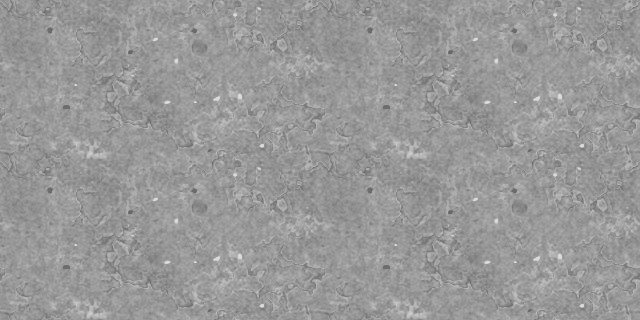
Write a Shadertoy shader that draws this texture.

```glsl
// Worn grey concrete with flaking crust, lime deposits, pits and pale chips, in seamless tiles.

const vec2 REPEATS = vec2(2.0, 2.0);
const vec2 TILE = vec2(2.0, 1.0);      // tile size, in tile heights
const float BASE_GREY = 0.588;
const float PALE_CHIP = 0.88;
const float DARK_PIT = 0.36;

float hash(vec2 p, float seed) {
    return fract(sin(dot(p, vec2(127.1, 311.7)) + seed * 17.3) * 43758.5453);
}

// Cell index wrapped to the tile
vec2 wrapCell(vec2 cell, float freq) {
    return floor(mod(cell + 0.5, TILE * freq));
}

// Value noise that repeats with the tile
float noise(vec2 q, float freq, float seed) {
    vec2 cell = floor(q * freq);
    vec2 f = fract(q * freq);
    f = f * f * (3.0 - 2.0 * f);
    float a = hash(wrapCell(cell, freq), seed);
    float b = hash(wrapCell(cell + vec2(1.0, 0.0), freq), seed);
    float c = hash(wrapCell(cell + vec2(0.0, 1.0), freq), seed);
    float d = hash(wrapCell(cell + vec2(1.0, 1.0), freq), seed);
    return mix(mix(a, b, f.x), mix(c, d, f.x), f.y);
}

float fbm(vec2 q, float freq, int octaves, float seed) {
    float sum = 0.0, total = 0.0, amp = 1.0;
    for (int i = 0; i < octaves; i++) {
        sum += amp * noise(q, freq, seed + float(i));
        total += amp;
        amp *= 0.55;
        freq *= 2.0;
    }
    return sum / total;
}

// Shortest offset from a centre, across tile borders
vec2 wrappedOffset(vec2 q, vec2 centre) {
    vec2 d = q - centre;
    return d - TILE * round(d / TILE);
}

// Soft elliptical area
float softPatch(vec2 q, vec2 centre, vec2 radii) {
    vec2 d = wrappedOffset(q, centre) / radii;
    return exp(-dot(d, d));
}

// Lit and shaded sides of a step where a field crosses a level
float embossEdge(float field, float level, float width) {
    float s = (field - level) / width;
    return 2.3 * s * exp(-s * s);
}

// Randomly scattered irregular spots, at most one per grid cell
float spots(vec2 q, float freq, float density, float radius, float pixel, float seed) {
    vec2 cell = wrapCell(floor(q * freq), freq);
    vec2 centre = 0.25 + 0.5 * vec2(hash(cell, seed), hash(cell, seed + 1.0));
    float size = radius * mix(0.5, 1.2, hash(cell, seed + 2.0));
    float present = step(hash(cell, seed + 3.0), density);
    float dist = length((fract(q * freq) - centre) / freq * vec2(0.85, 1.15));
    dist += size * 1.1 * (noise(q, 64.0, seed + 4.0) - 0.5);
    return present * (1.0 - smoothstep(size - pixel, size + pixel, dist));
}

void mainImage(out vec4 fragColor, in vec2 fragCoord) {
    vec2 q = fragCoord / iResolution.xy * REPEATS * TILE;
    float pixel = 0.6 * REPEATS.y / iResolution.y;
    vec2 warp = vec2(noise(q, 12.0, 1.0), noise(q, 12.0, 2.0)) - 0.5;
    vec2 w = q + 0.04 * warp;

    // Broad blotches, mottling and sandy grain
    float grey = BASE_GREY;
    grey += 0.11 * (fbm(w, 3.0, 5, 10.0) - 0.5);
    grey += 0.10 * (fbm(w, 22.0, 3, 20.0) - 0.5);
    grey += 0.10 * (noise(q, 100.0, 30.0) - 0.5);
    grey += 0.05 * (noise(q, 61.0, 31.0) - 0.5);

    // Rough relief, lit from the upper left
    vec2 lightStep = vec2(-0.007, 0.007);
    grey += 0.12 * (fbm(w, 14.0, 4, 40.0) - fbm(w + lightStep, 14.0, 4, 40.0));

    // Broken rims of flaking crust
    float crust = fbm(w, 7.0, 4, 50.0);
    float crustArea = smoothstep(0.42, 0.68, fbm(q, 4.0, 3, 60.0));
    grey += 0.10 * crustArea * embossEdge(crust, 0.52, 0.025);
    grey += 0.06 * crustArea * embossEdge(crust, 0.40, 0.02);

    // Lime deposits: scattered crumbs and a denser streak
    float crumbs = fbm(w, 30.0, 3, 70.0);
    float limeArea = smoothstep(0.52, 0.72, fbm(w, 5.0, 3, 80.0));
    float streak = softPatch(w, vec2(0.5, 0.07), vec2(0.17, 0.045));
    grey += 0.10 * limeArea * smoothstep(0.48, 0.66, crumbs);
    grey += 0.18 * streak * smoothstep(0.34, 0.62, crumbs);

    // Horizontal ridge that crosses the side border
    float ridgeY = wrappedOffset(w, vec2(0.08, 0.05)).y + 0.05 * (noise(q, 5.0, 90.0) - 0.5);
    float ridgeArea = softPatch(q, vec2(0.08, 0.05), vec2(0.28, 0.12));
    grey += 0.13 * ridgeArea * noise(q, 14.0, 91.0) * embossEdge(ridgeY, 0.0, 0.011);

    // Large chipped hollow with a pale inner edge
    float hollow = softPatch(w + 0.05 * warp.yx, vec2(1.25, 0.71), vec2(0.075, 0.045));
    grey -= 0.12 * smoothstep(0.40, 0.60, hollow) * crumbs;
    grey += 0.13 * embossEdge(hollow, 0.55, 0.12) * (noise(q, 24.0, 95.0) - 0.6);

    // Pinholes, pits and pale chips
    grey = mix(grey, 0.47, 0.7 * spots(w, 20.0, 0.12, 0.007, pixel, 100.0));
    grey = mix(grey, DARK_PIT, 0.75 * spots(w, 8.0, 0.06, 0.016, pixel, 110.0));
    grey = mix(grey, 0.72, 0.7 * spots(w, 18.0, 0.06, 0.007, pixel, 120.0));
    grey = mix(grey, PALE_CHIP, 0.9 * spots(w, 7.0, 0.08, 0.013, pixel, 130.0));

    fragColor = vec4(vec3(clamp(grey, 0.0, 1.0)), 1.0);
}
```
